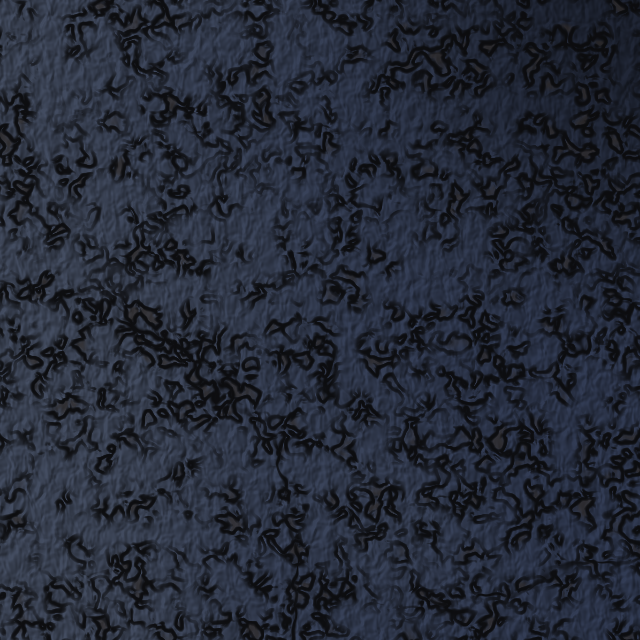
Give the GLSL for this texture, as a WebGL 2 fragment shader.

```glsl
#version 300 es
precision highp float;

#define GRAIN_SCALE 40.0
#define RELIEF_SCALE 62.0
#define RELIEF_DEPTH 0.17
#define LINE_WIDTH 0.0056
#define LINE_AMOUNT 0.10
#define CRACK_WIDTH 0.0065
#define SLATE_BLUE vec3(0.160, 0.192, 0.272)
#define SLATE_GREY vec3(0.218, 0.248, 0.312)
#define INK vec3(0.042, 0.043, 0.050)
#define RUST vec3(0.190, 0.170, 0.160)

uniform vec2 u_resolution;
out vec4 fragColor;

// Integer hash giving a random vector in [-1, 1]
vec2 hash2(vec2 cell) {
    uvec2 q = uvec2(ivec2(cell) + 4096) * uvec2(1597334673u, 3812015801u);
    uint n = (q.x ^ q.y) * 1597334673u;
    n = (n ^ (n >> 15)) * 2246822519u;
    n ^= n >> 13;
    return vec2(n & 65535u, n >> 16) / 32767.5 - 1.0;
}

// Gradient noise, roughly in [-0.7, 0.7]
float noise(vec2 p) {
    vec2 i = floor(p), f = p - i;
    vec2 u = f * f * f * (f * (f * 6.0 - 15.0) + 10.0);
    float a = dot(hash2(i), f);
    float b = dot(hash2(i + vec2(1, 0)), f - vec2(1, 0));
    float c = dot(hash2(i + vec2(0, 1)), f - vec2(0, 1));
    float d = dot(hash2(i + vec2(1, 1)), f - vec2(1, 1));
    return mix(mix(a, b, u.x), mix(c, d, u.x), u.y);
}

vec2 noise2(vec2 p) {
    return vec2(noise(p), noise(p + vec2(37.3, 91.7)));
}

// Lumpy field whose contours form the wiggly outlines
float grainField(vec2 p) {
    vec2 q = p * GRAIN_SCALE;
    q += 0.45 * noise2(q * 0.8 + 11.0);
    return noise(q) + 0.5 * noise(q * 2.1 + 5.0);
}

// Fine surface height, slightly stretched upright
float reliefHeight(vec2 p) {
    vec2 q = p * RELIEF_SCALE * vec2(1.15, 0.8);
    q += 0.5 * noise2(q * 0.7 + 23.0);
    return noise(q) + 0.45 * noise(q * 2.2 + 7.0);
}

// Distances to the long curved crack and the short side crack
float crackDistance(vec2 p) {
    p += 0.030 * noise2(p * 13.0) + 0.014 * noise2(p * 42.0);
    float t = p.y / 0.53;
    float slope = 2.49 * t * t * t;
    float falling = abs(p.x - 0.46 + 0.33 * t * t * t * t) / sqrt(1.0 + slope * slope);
    falling += max(p.y - 0.54, 0.0);
    float side = abs(p.y - 0.06 - 0.06 * smoothstep(0.72, 0.95, p.x));
    side += 0.5 * max(0.68 - p.x, 0.0);
    return min(falling, side);
}

void main() {
    vec2 p = gl_FragCoord.xy / u_resolution;
    float px = 1.0 / min(u_resolution.x, u_resolution.y);

    // Broad tone: greyer on the left, dimmer toward the upper right
    float broad = noise(p * 3.0 + 2.0);
    float left = smoothstep(0.95, -0.1, p.x + 0.35 * broad);
    vec3 color = mix(SLATE_BLUE, SLATE_GREY, left);
    color *= 1.0 - 0.38 * smoothstep(0.6, 0.0, length(p - 1.0));

    // Embossed relief lit from the upper left
    vec2 e = vec2(0.002, 0.0);
    float h = reliefHeight(p);
    vec2 tilt = vec2(reliefHeight(p + e.xy) - h, reliefHeight(p + e.yx) - h) / e.x;
    float light = dot(tilt, vec2(0.8, -0.6)) / RELIEF_SCALE;
    color *= 1.0 + RELIEF_DEPTH * clamp(light, -1.8, 1.3) + 0.05 * h;

    // Contours of even width from the field and its slope
    float g = grainField(p);
    vec2 steep = vec2(grainField(p + e.xy) - g, grainField(p + e.yx) - g) / e.x;
    float level = g - 0.10;
    float contour = abs(level) / max(length(steep), 0.4 * GRAIN_SCALE);

    // Patches decide where outlines show; cracks gather more of them
    float crack = crackDistance(p);
    float patches = noise(p * 21.0 + 3.0) + 0.5 * noise(p * 6.0 + 8.0);
    patches += LINE_AMOUNT + 0.10 * (p.x - 0.5) + 0.3 * smoothstep(0.05, 0.0, crack);
    float strength = smoothstep(-0.18, 0.28, patches);
    float width = LINE_WIDTH * (0.65 + 0.5 * strength) + px * 0.5;
    float ink = strength * (1.0 - smoothstep(0.15 * width, width, contour));

    // Broken crack strokes
    float crackWidth = CRACK_WIDTH * (0.8 + 0.9 * noise(p * 30.0 + 14.0)) + px * 0.5;
    float broken = smoothstep(-0.3, 0.1, noise(p * 16.0 + 31.0));
    float stroke = broken * (1.0 - smoothstep(0.2 * crackWidth, crackWidth, crack));
    ink = max(ink, stroke);

    // Warm specks enclosed by the strongest outlines
    float enclosed = smoothstep(0.05, 0.3, level) * smoothstep(0.1, 0.4, patches);
    color = mix(color, RUST, 0.65 * enclosed);
    color = mix(color, INK, 0.95 * ink);
    fragColor = vec4(color, 1.0);
}
```
